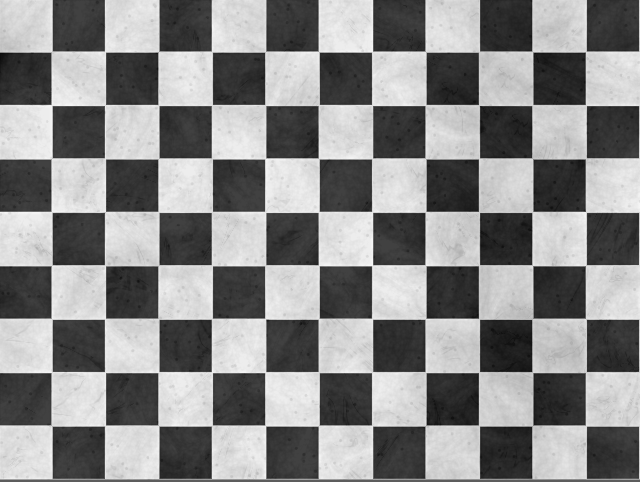
This pattern is drawn by a Shadertoy shader. Its source:

```glsl
// Worn black and white checkerboard floor with stains, pits and hairline cracks.
#define COLUMNS 11.98
#define OFFSET 0.025
#define ROWS 9.0
#define SEAM 0.012
#define LIGHT_CLEAN 0.93
#define LIGHT_WORN 0.69
#define DARK_CLEAN 0.255
#define DARK_WORN 0.07
#define STRIP_TONE 0.36
#define STAIN 0.38
#define GRAIN 0.30
#define CRACK 0.22

vec2 hash2(vec2 p) {
    vec2 k = vec2(dot(p, vec2(127.1, 311.7)), dot(p, vec2(269.5, 183.3)));
    return fract(sin(k) * 43758.5);
}

// Layered sines, each layer turned and bent by the one before; about -1 to 1.
float clouds(vec2 p) {
    float sum = 0.0, amp = 0.6;
    mat2 turn = mat2(0.8, 0.6, -0.6, 0.8);
    for (int i = 0; i < 6; i++) {
        p = turn * p * 1.75 + 0.9 * sin(p.yx * 1.3) + 2.3;
        sum += amp * sin(p.x) * sin(p.y);
        amp *= 0.68;
    }
    return sum;
}

// Cellular noise: x is the distance to the nearest point, y its random value.
vec2 cells(vec2 p) {
    vec2 id = floor(p), best = vec2(9.0, 0.0);
    for (int y = -1; y <= 1; y++)
    for (int x = -1; x <= 1; x++) {
        vec2 c = id + vec2(x, y);
        vec2 h = hash2(c);
        float d = length(c + h - p);
        if (d < best.x) best = vec2(d, hash2(c + 17.0).x);
    }
    return best;
}

// Amount of dirt: broad shading, per-tile stains, fine grain, cracks and pits.
float grime(vec2 g, vec2 tile) {
    vec2 h = hash2(tile);
    vec2 p = g + 9.0 * h;
    float broad = clouds(g * 0.45);
    float stain = clouds(p * 1.7);
    float grain = 0.6 * cells(p * 9.0).x + 0.4 * cells(p * 19.0 + 4.0).x - 0.42;
    float column = exp(-pow((g.x - 9.4) / 1.7, 2.0));
    vec2 corner = g - vec2(0.0, 1.0);
    float smudge = exp(-2.0 * dot(corner, corner));
    float vein = 1.0 - smoothstep(0.0, 0.09, abs(clouds(p * 0.8 + 5.0)));
    vein *= smoothstep(0.0, 0.5, stain + 0.1);
    vec2 pit = cells(p * 6.0 + 31.0);
    float pits = step(0.82, pit.y) * (1.0 - smoothstep(0.08, 0.25, pit.x));
    return 0.24 + 0.14 * (h.x - 0.5) + STAIN * (0.4 * broad + 0.6 * stain)
        + GRAIN * grain + 0.32 * column + 0.65 * smudge
        + CRACK * vein + 0.3 * pits;
}

void mainImage(out vec4 fragColor, in vec2 fragCoord) {
    // Tile units, counted from the upper left
    vec2 pos = vec2(fragCoord.x, iResolution.y - fragCoord.y) / iResolution.x;
    vec2 g = pos * COLUMNS + OFFSET;
    float aa = 0.75 * COLUMNS / iResolution.x;
    vec2 tile = floor(g);
    vec2 q = abs(fract(g) - 0.5);
    float edge = 0.5 - max(q.x, q.y);

    // Dark tiles sit slightly inset, so pale seams meet at the corners
    float isDark = mod(tile.x + tile.y, 2.0);
    float darkMask = isDark * smoothstep(SEAM - aa, SEAM + aa, edge);

    // Tile tones with a faint rim
    float wear = clamp(grime(g, tile), 0.0, 1.0);
    float rim = 1.0 - smoothstep(0.0, 0.06, edge);
    float light = mix(LIGHT_CLEAN, LIGHT_WORN, wear) + 0.03 * rim;
    float dark = mix(DARK_CLEAN, DARK_WORN, wear) - 0.03 * rim;
    float tone = mix(light, dark, darkMask);

    // Grey strip along the bottom
    tone = mix(tone, STRIP_TONE, smoothstep(-aa, aa, g.y - ROWS));
    fragColor = vec4(vec3(clamp(tone, 0.0, 1.0)), 1.0);
}
```
